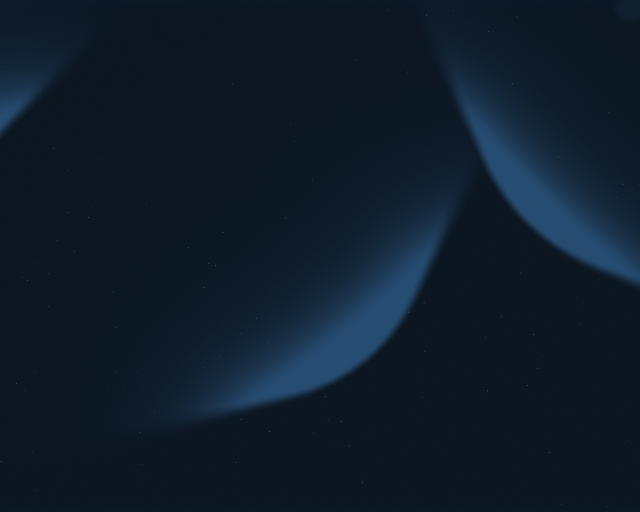
A WebGL 1 fragment shader for this background:

```glsl
precision highp float;
// Three glowing blue crescents on a dark navy sky with faint grain and specks.
uniform vec2 u_resolution;

const vec3 NIGHT = vec3(0.046, 0.088, 0.132);
const vec3 HAZE = vec3(0.07, 0.14, 0.20);
const vec3 GLOW = vec3(0.152, 0.298, 0.442);
const vec3 SPECK = vec3(0.30, 0.44, 0.54);

vec2 hash2(vec2 cell) {
  vec3 q = fract(cell.xyx * vec3(0.1031, 0.1030, 0.0973));
  q += dot(q, q.yzx + 33.33);
  return fract((q.xx + q.yz) * q.zy);
}

float cornerNoise(vec2 cell, vec2 offset) {
  return dot(hash2(cell) * 2.0 - 1.0, offset);
}

float gradientNoise(vec2 p) {
  vec2 i = floor(p);
  vec2 f = fract(p);
  vec2 u = f * f * f * (f * (f * 6.0 - 15.0) + 10.0);
  vec2 e = vec2(1.0, 0.0);
  float low = mix(cornerNoise(i, f), cornerNoise(i + e, f - e), u.x);
  float high = mix(cornerNoise(i + e.yx, f - e.yx), cornerNoise(i + 1.0, f - 1.0), u.x);
  return mix(low, high, u.y);
}

float smoothMin(float a, float b, float k) {
  float h = max(k - abs(a - b), 0.0) / k;
  return min(a, b) - h * h * k * 0.25;
}

// A rounded corner of two half planes, lit along its inner side.
// Normals point inward; reach is measured along the arc, depth across it.
float crescent(vec2 p, vec2 corner, vec2 normalA, vec2 normalB,
               float bend, float reach, float depth) {
  vec2 q = p - corner;
  vec2 axis = normalize(normalA + normalB);
  float along = dot(q, vec2(axis.y, -axis.x));
  float inside = smoothMin(dot(q, normalA), dot(q, normalB), bend);
  float fade = exp(-along * along / (reach * reach));
  float softness = 0.007 + 0.16 * along * along;
  float edge = smoothstep(-softness, softness, inside);
  float body = 3.0 * fade * exp(-max(inside, 0.0) / depth);
  float halo = 0.13 * sqrt(fade) * exp(-max(inside, 0.0) / (depth * 2.8));
  // Round off the shoulder where the light saturates.
  float light = body + halo;
  return edge * clamp(smoothMin(light, 1.0, 0.2), 0.0, 1.0);
}

// One tiny dot in some cells of a grid.
float specks(vec2 p, float cells, float density) {
  vec2 g = p * cells;
  vec2 cell = floor(g);
  vec2 pick = hash2(cell + 71.0);
  vec2 centre = 0.15 + 0.7 * hash2(cell + 13.0);
  float radius = cells * mix(0.0008, 0.0015, pick.y);
  float dotMask = 1.0 - smoothstep(0.2 * radius, radius, length(fract(g) - centre));
  return dotMask * step(pick.x, density) * mix(0.25, 1.0, pick.y * pick.y);
}

void main() {
  // Canvas width is one unit.
  vec2 p = gl_FragCoord.xy / u_resolution.x;
  float top = u_resolution.y / u_resolution.x;

  // Crescents: centre, right, and the tail at the left border
  float light = crescent(p, vec2(0.592, 0.211), vec2(-0.223, 0.975),
                         vec2(-0.912, 0.410), 0.12, 0.185, 0.045);
  light = max(light, crescent(p, vec2(0.806, 0.430), vec2(0.922, 0.387),
                              vec2(0.357, 0.934), 0.105, 0.180, 0.040));
  light = max(light, crescent(p, vec2(-0.090, 0.497), vec2(-0.200, 0.980),
                              vec2(-0.724, 0.690), 0.08, 0.165, 0.050));
  vec3 color = mix(NIGHT, GLOW, light);

  // Pale patch in the upper right corner
  vec2 patchOffset = (p - vec2(0.987, top - 0.014)) / vec2(0.030, 0.022);
  color = mix(color, HAZE, 0.6 * (1.0 - smoothstep(0.6, 1.1, length(patchOffset))));

  // Slight blue tint along the top and bottom borders
  float border = exp(-min(p.y, top - p.y) / 0.006);
  color += vec3(0.0, 0.006, 0.018) * border;

  // Fine grain, then scattered specks that thicken toward the bottom
  color += 0.010 * gradientNoise(p * 370.0) * (1.0 - 0.7 * light);
  float dust = 0.0;
  for (int i = 0; i < 3; i++) {
    float layer = float(i);
    dust += specks(p + layer * 3.7, 19.0 + 11.0 * layer, mix(0.14, 0.05, p.y / top));
  }
  color = mix(color, SPECK, 0.55 * min(dust, 1.0) * (1.0 - light));

  gl_FragColor = vec4(color, 1.0);
}
```
